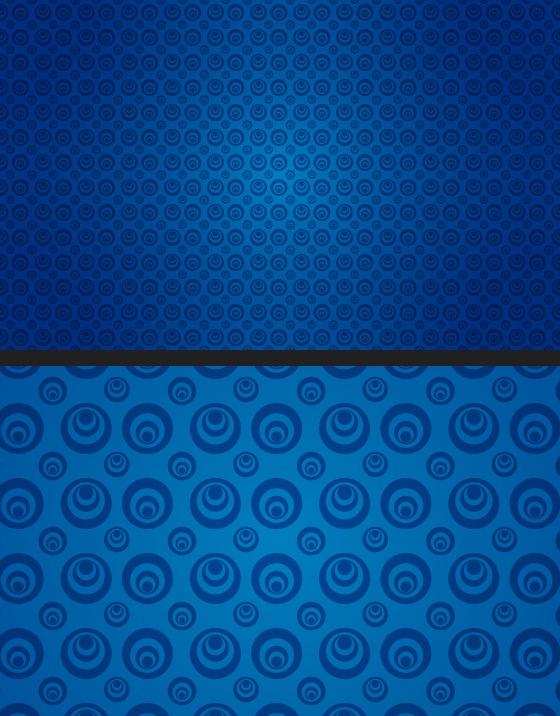
Top, the full canvas; bottom, a detail of the centre.
Write a WebGL 1 fragment shader that draws this pattern.

```glsl
precision mediump float;
// Rows of nested off-centre discs, large pairs alternating with small ones,
// in dark blue over a blue glow. Each motif wraps inside a repeating cell,
// and the glow uses a periodic distance, so the whole canvas tiles.

uniform vec2 u_resolution;

const float PI = 3.14159265;
const vec2 REPEATS = vec2(13.0, 14.0);
// Cell size in units of one row height, for a canvas of 8:5.
const vec2 CELL = vec2(1.6 * 14.0 / 13.0, 1.0);

// Offset from the nearest wrapped copy of a motif centre, in row heights.
vec2 fromCentre(vec2 grid, vec2 centre) {
  return (fract(grid - centre + 0.5) - 0.5) * CELL;
}

float disc(vec2 p, float radius, float soft) {
  return 1.0 - smoothstep(-soft, soft, length(p) - radius);
}

// Five nested discs, alternately filled and cleared; each is smaller by
// "shrink" and the innermost is moved up by "lift" times the outer radius.
float nestedRings(vec2 p, float radius, float shrink, float lift, float soft) {
  float ink = 0.0;
  float layerSign = 1.0;
  float layerRadius = radius;
  for (int i = 0; i < 5; i++) {
    vec2 shift = vec2(0.0, lift * radius * float(i) * 0.25);
    ink += layerSign * disc(p - shift, layerRadius, soft);
    layerRadius *= shrink;
    layerSign = -layerSign;
  }
  return clamp(ink, 0.0, 1.0);
}

// One cell: a large pair on the middle line, a small pair on the cell edge.
float motifs(vec2 grid, float soft) {
  float ink = nestedRings(fromCentre(grid, vec2(0.0, 0.5)), 0.34, 0.73, 0.42, soft);
  ink += nestedRings(fromCentre(grid, vec2(0.474, 0.5)), 0.34, 0.68, -0.32, soft);
  ink += nestedRings(fromCentre(grid, vec2(0.237, 0.02)), 0.17, 0.73, 0.42, soft);
  ink += nestedRings(fromCentre(grid, vec2(0.742, 0.0)), 0.19, 0.68, -0.32, soft);
  return clamp(ink, 0.0, 1.0);
}

// Light falling off from the middle, smooth across opposite edges.
float centreGlow(vec2 uv) {
  vec2 d = sin(PI * (uv - 0.5)) * vec2(1.0, 0.625);
  return max(0.0, 1.0 - 0.92 * length(d));
}

void main() {
  vec2 uv = gl_FragCoord.xy / u_resolution;
  float soft = 0.7 * REPEATS.y / u_resolution.y;

  float glow = centreGlow(uv);
  vec3 ground = mix(vec3(0.0, 0.175, 0.485), vec3(0.0, 0.50, 0.74), glow);
  vec3 inkColor = mix(vec3(0.0, 0.115, 0.33), vec3(0.0, 0.28, 0.59), glow);

  vec3 color = mix(ground, inkColor, motifs(uv * REPEATS, soft));
  gl_FragColor = vec4(color, 1.0);
}
```
